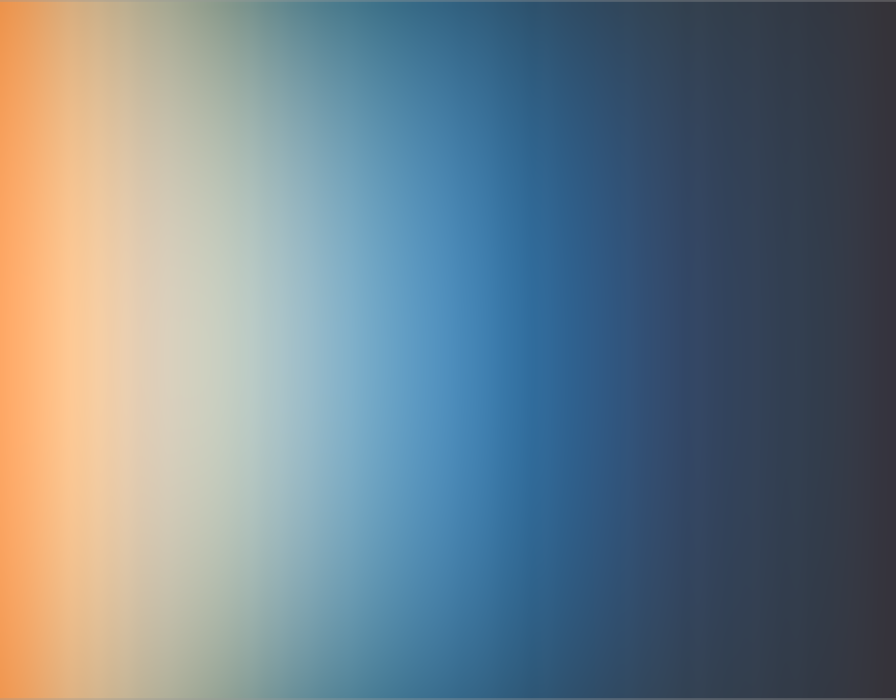
Write a Shadertoy shader that draws this background.

```glsl
// A blurred dusk gradient: amber at the left through pale mist and blue to dark slate.
#define STEPS 12
#define GLOW_CENTRE 0.49
#define EDGE_FALLOFF 2.1
#define BOTTOM_LIFT 0.12
#define BAND_COUNT 64.0
#define BAND_STRENGTH 0.008
#define RIM_HEIGHT 0.0025
#define RIM_STRENGTH 0.35

// Colours from left to right through the bright middle
const vec3 MIDDLE[STEPS + 1] = vec3[](
    vec3(1.00, 0.66, 0.40), vec3(0.99, 0.79, 0.59), vec3(0.88, 0.81, 0.72),
    vec3(0.78, 0.81, 0.76), vec3(0.63, 0.75, 0.79), vec3(0.45, 0.66, 0.78),
    vec3(0.31, 0.56, 0.74), vec3(0.20, 0.44, 0.63), vec3(0.19, 0.36, 0.53),
    vec3(0.20, 0.29, 0.42), vec3(0.20, 0.26, 0.35), vec3(0.20, 0.24, 0.30),
    vec3(0.21, 0.20, 0.24));

// Colours from left to right along the dim top and bottom
const vec3 BORDER[STEPS + 1] = vec3[](
    vec3(0.93, 0.58, 0.30), vec3(0.84, 0.68, 0.50), vec3(0.69, 0.67, 0.57),
    vec3(0.53, 0.60, 0.55), vec3(0.36, 0.52, 0.56), vec3(0.25, 0.45, 0.54),
    vec3(0.20, 0.39, 0.51), vec3(0.18, 0.33, 0.44), vec3(0.19, 0.29, 0.38),
    vec3(0.20, 0.26, 0.32), vec3(0.20, 0.24, 0.29), vec3(0.20, 0.22, 0.26),
    vec3(0.21, 0.20, 0.22));

float hash(float n) {
    n = fract(n * 0.1031);
    n *= n + 33.33;
    return fract(n * (n + n));
}

// Colour at one knot, dimmed from the middle towards the border
vec3 knot(int i, float dim) {
    int k = clamp(i, 0, STEPS);
    return mix(MIDDLE[k], BORDER[k], dim);
}

// Smooth Catmull-Rom ramp through the knots
vec3 ramp(float x, float dim) {
    float s = clamp(x, 0.0, 0.9999) * float(STEPS);
    int i = int(s);
    float t = fract(s);
    vec3 a = knot(i - 1, dim), b = knot(i, dim);
    vec3 c = knot(i + 1, dim), d = knot(i + 2, dim);
    return b + 0.5 * t * (c - a + t * (2.0 * a - 5.0 * b + 4.0 * c - d
             + t * (3.0 * (b - c) + d - a)));
}

// Soft vertical streaks in the range -0.5 to 0.5
float streaks(float x) {
    float s = x * BAND_COUNT;
    float cell = floor(s);
    return mix(hash(cell), hash(cell + 1.0), smoothstep(0.0, 1.0, s - cell)) - 0.5;
}

void mainImage(out vec4 fragColor, in vec2 fragCoord) {
    vec2 uv = fragCoord / iResolution.xy;

    // Main gradient, dimming away from the glow line
    float offset = uv.y - GLOW_CENTRE;
    float dim = pow(min(abs(offset) * 2.0, 1.0), EDGE_FALLOFF);
    dim *= 1.0 - BOTTOM_LIFT * step(offset, 0.0);
    vec3 colour = ramp(uv.x, dim);

    // Faint streaks
    colour += BAND_STRENGTH * streaks(uv.x);

    // Thin pale rim at the top and bottom
    float rimDistance = min(uv.y, 1.0 - uv.y);
    float pixel = 1.0 / iResolution.y;
    float rim = 1.0 - smoothstep(RIM_HEIGHT - 0.5 * pixel, RIM_HEIGHT + 0.5 * pixel, rimDistance);
    colour = mix(colour, vec3(0.60), RIM_STRENGTH * rim);

    fragColor = vec4(clamp(colour, 0.0, 1.0), 1.0);
}
```
